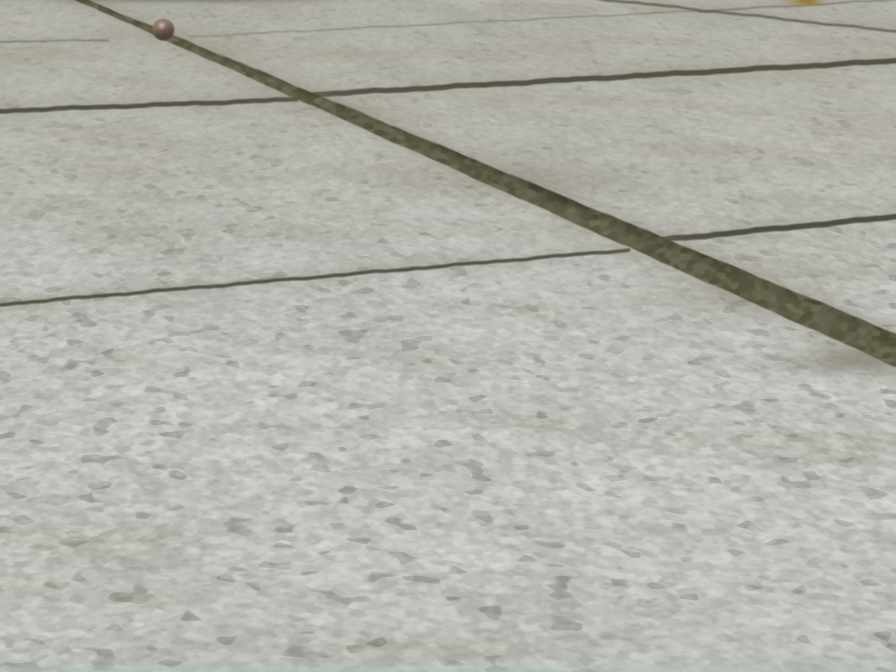
A WebGL 1 fragment shader for this texture:

```glsl
precision highp float;
uniform vec2 u_resolution;

#define STONE_NEAR vec3(0.745, 0.752, 0.735)
#define STONE_FAR vec3(0.695, 0.692, 0.655)
#define STAIN vec3(0.50, 0.47, 0.40)
#define MOSS vec3(0.375, 0.370, 0.285)
#define SEAM_DARK vec3(0.27, 0.27, 0.215)
#define GRAIN_CONTRAST 0.17
#define JOINT_SLOPE 0.43
#define JOINT_START 0.1215
#define EDGE_BLUR 0.0022

vec2 hash2(vec2 p) {
  vec2 k = vec2(dot(p, vec2(127.1, 311.7)), dot(p, vec2(269.5, 183.3)));
  return fract(sin(k) * 43758.55);
}

// Smoothly blended tone of the nearest cells, about 0 to 1.
float cellTone(vec2 p) {
  vec2 base = floor(p);
  vec2 f = p - base;
  float sum = 0.0;
  float total = 0.0;
  for (int j = -1; j <= 1; j++) {
    for (int i = -1; i <= 1; i++) {
      vec2 o = vec2(float(i), float(j));
      vec2 h = hash2(base + o);
      vec2 d = o + h - f;
      float w = exp(-7.0 * dot(d, d));
      sum += w * hash2(base + o + 41.0).x;
      total += w;
    }
  }
  return sum / total;
}

float wobble(float x) {
  return sin(x * 43.0) * 0.5 + sin(x * 97.0 + 1.3) * 0.3 + sin(x * 211.0) * 0.2;
}

float blob(vec2 p, vec2 center, vec2 size) {
  vec2 d = (p - center) / size;
  return exp(-dot(d, d));
}

// Crack from a to b, with a soft warm rim on its upper side.
vec3 drawSeam(vec3 col, vec2 p, vec2 a, vec2 b, float halfWidth, float strength) {
  vec2 ab = b - a;
  float t = clamp(dot(p - a, ab) / dot(ab, ab), 0.0, 1.0);
  vec2 d = p - a - ab * t;
  d.y += 0.0012 * wobble(p.x);
  float dist = length(d);
  float rim = exp(-dist / 0.011) * (d.y > 0.0 ? 0.34 : 0.16);
  col = mix(col, STAIN, rim * strength);
  float line = 1.0 - smoothstep(halfWidth - EDGE_BLUR, halfWidth + EDGE_BLUR, dist);
  return mix(col, SEAM_DARK, line * strength);
}

vec3 stone(vec2 p) {
  // Grain shrinks and flattens with distance.
  float depth = 1.6 - p.y;
  vec2 q = vec2((p.x - 0.6) / depth, -log(depth));
  q.y += 0.05 * q.x;
  float fine = cellTone(q * vec2(72.0, 165.0)) - 0.5;
  float dust = cellTone(q * vec2(135.0, 270.0) + 17.0) - 0.5;
  float broad = cellTone(q * vec2(9.0, 30.0) + 5.0) - 0.5;
  float fade = mix(1.0, 0.35, smoothstep(0.3, 1.0, p.y));
  vec3 col = mix(STONE_NEAR, STONE_FAR, smoothstep(0.4, 0.95, p.y));
  col += GRAIN_CONTRAST * fade * (0.55 * fine + 0.4 * dust);
  col += broad * vec3(0.035, 0.037, 0.044);
  // Sparse dark flecks and warm bedding streaks.
  float fleck = cellTone(q * vec2(52.0, 130.0) + 73.0);
  col -= 0.11 * fade * smoothstep(0.79, 0.96, fleck);
  float streak = cellTone(q * vec2(4.0, 48.0) + 29.0);
  col -= vec3(0.018, 0.024, 0.034) * smoothstep(0.6, 0.95, streak);
  return col;
}

vec3 drawMainJoint(vec3 col, vec2 p) {
  float v = p.y - 1.0 + JOINT_SLOPE * (p.x - JOINT_START);
  float halfHeight = 0.004 + 0.0172 * max(p.x - JOINT_START, 0.0);
  float away = abs(v) - halfHeight + 0.0012 * wobble(p.x + v * 2.0);
  float rim = exp(-max(away, 0.0) / 0.014) * (v > 0.0 ? 0.30 : 0.22);
  col = mix(col, STAIN, rim);
  // Mossy filling, darkest beneath the upper edge.
  float side = v / halfHeight;
  float shade = smoothstep(-0.1, 0.9, side) * (0.35 + 0.5 * blob(p, vec2(0.85, 0.69), vec2(0.2)));
  vec3 fill = mix(MOSS, SEAM_DARK, shade);
  fill += 0.12 * (cellTone(p * vec2(90.0, 130.0)) - 0.5);
  return mix(col, fill, 1.0 - smoothstep(-EDGE_BLUR, EDGE_BLUR, away));
}

void main() {
  vec2 p = gl_FragCoord.xy / u_resolution.y;
  vec3 col = stone(p);

  // Weathered patches around the wide joint and the near edge.
  col = mix(col, STAIN, 0.65 * blob(p, vec2(1.28, 0.466), vec2(0.085, 0.022)));
  col = mix(col, STAIN, 0.30 * blob(p, vec2(1.12, 0.555), vec2(0.13, 0.03)));
  col = mix(col, STAIN, 0.30 * blob(p, vec2(0.80, 0.735), vec2(0.12, 0.03)));
  col = mix(col, vec3(0.66, 0.76, 0.70), 0.5 * exp(-p.y / 0.012));

  // Cross seams on both sides, then the faint distant ones.
  col = drawSeam(col, p, vec2(-0.02, 0.834), vec2(0.440, 0.852), 0.0034, 0.85);
  col = drawSeam(col, p, vec2(0.465, 0.859), vec2(1.36, 0.911), 0.0040, 0.85);
  col = drawSeam(col, p, vec2(-0.02, 0.545), vec2(0.935, 0.628), 0.0026, 0.85);
  col = drawSeam(col, p, vec2(0.975, 0.642), vec2(1.36, 0.680), 0.0042, 0.90);
  col = drawSeam(col, p, vec2(-0.02, 0.938), vec2(0.16, 0.940), 0.0015, 0.35);
  col = drawSeam(col, p, vec2(0.28, 0.945), vec2(1.04, 0.984), 0.0014, 0.25);
  col = drawSeam(col, p, vec2(0.89, 1.002), vec2(1.36, 0.950), 0.0020, 0.60);
  col = drawSeam(col, p, vec2(1.04, 0.983), vec2(1.36, 1.002), 0.0015, 0.35);
  col = drawMainJoint(col, p);

  // Shade along the far edge and a small ochre leaf.
  col = mix(col, SEAM_DARK, 0.65 * blob(p, vec2(0.28, 1.006), vec2(0.20, 0.009)));
  col = mix(col, vec3(0.55, 0.43, 0.16), 0.85 * blob(p, vec2(1.20, 0.998), vec2(0.022, 0.006)));

  // Round pebble resting on the joint.
  vec2 r = (p - vec2(0.243, 0.956)) / 0.0165;
  float pebble = 1.0 - smoothstep(0.84, 1.12, length(r));
  vec3 pebbleCol = mix(vec3(0.31, 0.26, 0.21), vec3(0.54, 0.47, 0.41), smoothstep(-0.8, 0.8, r.y - 0.3 * r.x));
  pebbleCol += 0.25 * blob(r, vec2(-0.15, 0.35), vec2(0.3));
  col = mix(col, pebbleCol, pebble);

  gl_FragColor = vec4(clamp(col, 0.0, 1.0), 1.0);
}
```
